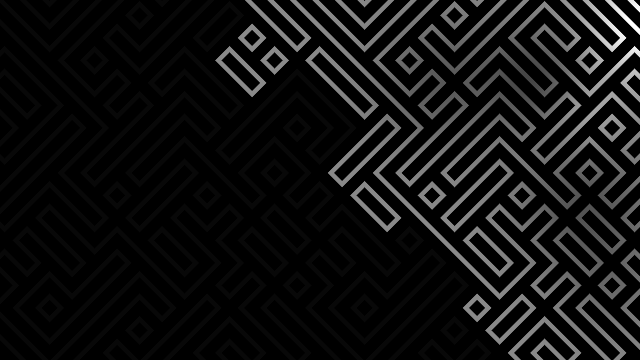
Write a Shadertoy shader that draws this background.

```glsl
const float ROWS = 16.0;        // cells per canvas height
const float PERIOD = 14.0;      // cells before the maze repeats
const float HALF_STROKE = 0.1;  // in cells
const float DIM_SHADE = 0.033;
const vec2 GRID_SHIFT = vec2(0.204, 0.315);

float hash(vec2 p) {
    vec3 q = fract(p.xyx * vec3(0.1031, 0.1030, 0.0973));
    q += dot(q, q.yzx + 33.33);
    return fract((q.x + q.y) * q.z);
}

// Diagonal axes: x runs down the falling diagonal, y up the rising one
vec2 toDiagonal(vec2 grid) {
    return vec2(grid.x - grid.y + 15.0, grid.x + grid.y - 15.0);
}

// Stepped border between the dim and the lit part of the maze
bool isLit(vec2 diagonal) {
    float along = diagonal.x;
    float border = 11.0;
    border -= 4.0 * step(11.0, along);
    border += 4.0 * step(15.0, along);
    border -= 4.0 * step(21.0, along);
    border += 2.0 * step(27.0, along);
    border -= 2.0 * step(33.0, along);
    return diagonal.y > border;
}

bool borderCrosses(vec2 diagonal, vec2 halfStep) {
    return isLit(diagonal + halfStep) != isLit(diagonal - halfStep);
}

// Random slant: blocks of two by two agree, and a few cells flip
float randomSlant(vec2 cell) {
    vec2 tile = mod(cell, PERIOD);
    float block = hash(floor(tile / 2.0) + 5.0) < 0.5 ? -1.0 : 1.0;
    float flip = hash(tile + 31.0) > 0.82 ? -1.0 : 1.0;
    return block * flip;
}

// Slant of a cell: -1 rises to the right, +1 falls to the right.
// Cells on the border follow it, so that no strand crosses over.
float slant(vec2 cell) {
    vec2 diagonal = toDiagonal(cell + 0.5);
    if (borderCrosses(diagonal, vec2(0.0, 0.5))) return 1.0;
    if (borderCrosses(diagonal, vec2(0.5, 0.0))) return -1.0;
    return randomSlant(cell);
}

float glow(vec2 p, vec2 centre, float radius) {
    vec2 d = (p - centre) / radius;
    return exp(-dot(d, d));
}

// Soft light and shade across the lit strokes
float litShade(vec2 p) {
    float shade = 0.54;
    shade += 0.50 * glow(p, vec2(1.78, 0.93), 0.14);
    shade += 0.16 * glow(p, vec2(1.62, 0.69), 0.11);
    shade -= 0.19 * glow(p, vec2(1.22, 0.77), 0.18);
    shade -= 0.26 * glow(p, vec2(1.49, 0.78), 0.13);
    shade -= 0.21 * glow(p, vec2(1.62, 0.43), 0.18);
    shade -= 0.10 * glow(p, vec2(1.70, 0.20), 0.15);
    return clamp(shade, 0.0, 1.0);
}

void mainImage(out vec4 fragColor, in vec2 fragCoord) {
    vec2 p = fragCoord / iResolution.y;
    vec2 grid = p * ROWS - GRID_SHIFT;
    vec2 cell = floor(grid);
    vec2 local = grid - cell - 0.5;

    // Two parallel strands join the side midpoints of each cell
    float across = local.y + slant(cell) * local.x;
    float dist = abs(abs(across) - 0.5) * inversesqrt(2.0);
    float pixel = ROWS / iResolution.y;
    float stroke = 1.0 - smoothstep(-0.5 * pixel, 0.5 * pixel, dist - HALF_STROKE);

    float shade = isLit(toDiagonal(grid)) ? litShade(p) : DIM_SHADE;
    fragColor = vec4(vec3(shade * stroke), 1.0);
}
```
